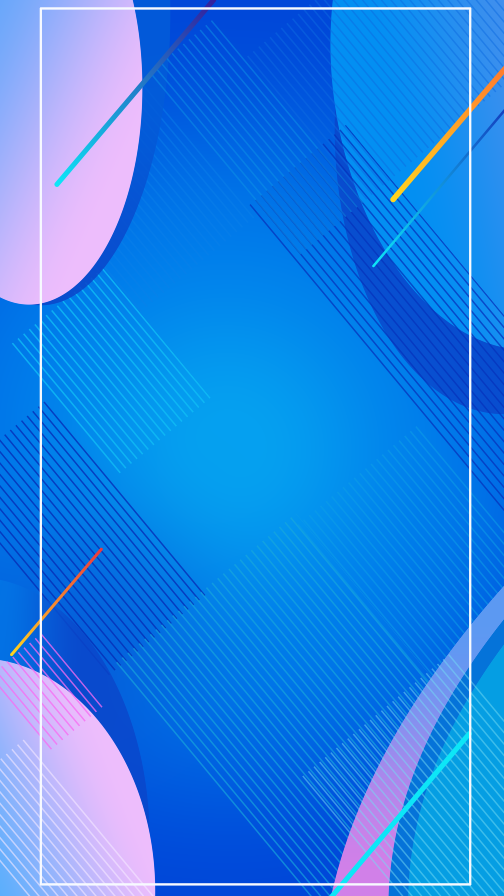
Give the GLSL for this background, as a Shadertoy shader.

```glsl
// Tall blue backdrop with soft pastel ovals, diagonal hatching, bright strokes and a thin frame.
#define CANVAS vec2(1.0, 1.7778)
#define GLOW_CENTER vec2(0.45, 0.885)
#define HATCH_PITCH 0.0145
#define HATCH_WIDTH 0.0030
#define FRAME_WIDTH 0.0046
#define CORE_BLUE vec3(0.02, 0.63, 0.94)
#define MID_BLUE vec3(0.00, 0.49, 0.92)
#define DEEP_BLUE vec3(0.00, 0.28, 0.85)
#define SHADOW_BLUE vec3(0.04, 0.27, 0.79)
#define PINK vec3(0.93, 0.74, 0.99)
#define CYAN vec3(0.05, 0.90, 0.97)
#define YELLOW vec3(1.00, 0.83, 0.12)

float pixelSize;

float fill(float dist) {
    return 1.0 - smoothstep(-0.6 * pixelSize, 0.6 * pixelSize, dist);
}

// Approximate signed distance to an axis-aligned ellipse
float ellipse(vec2 p, vec2 center, vec2 radius) {
    vec2 q = p - center;
    float k = length(q / radius);
    return k * (k - 1.0) / max(length(q / (radius * radius)), 1e-4);
}

float box(vec2 p, vec2 center, vec2 halfSize) {
    vec2 q = abs(p - center) - halfSize;
    return length(max(q, 0.0)) + min(max(q.x, q.y), 0.0);
}

// Parallel diagonal lines inside span = (along min, along max, across min, across max)
void hatch(inout vec3 color, vec2 p, vec4 span, vec3 ink, float opacity) {
    float down = CANVAS.y - p.y;
    float along = 0.64 * p.x + 0.77 * down;
    float across = 0.77 * p.x - 0.64 * down;
    float line = abs(fract((across - span.z) / HATCH_PITCH) - 0.5) * HATCH_PITCH;
    float inside = fill(max(max(span.x - along, along - span.y),
                            max(span.z - across, across - span.w)));
    color = mix(color, ink, opacity * inside * fill(line - 0.5 * HATCH_WIDTH));
}

// Round-ended stroke with a gradient from a to b
void stroke(inout vec3 color, vec2 p, vec2 a, vec2 b, float width, vec3 inkA, vec3 inkB) {
    vec2 ab = b - a;
    float t = clamp(dot(p - a, ab) / dot(ab, ab), 0.0, 1.0);
    color = mix(color, mix(inkA, inkB, t), fill(length(p - a - ab * t) - 0.5 * width));
}

void mainImage(out vec4 fragColor, in vec2 fragCoord) {
    vec2 p = fragCoord / iResolution.xy * CANVAS;
    pixelSize = 1.0 / iResolution.x;

    // Radial backdrop
    float r = length(p - GLOW_CENTER);
    vec3 color = mix(CORE_BLUE, MID_BLUE, smoothstep(0.04, 0.45, r));
    color = mix(color, DEEP_BLUE, smoothstep(0.35, 0.90, r));
    color = mix(color, SHADOW_BLUE, 0.45 * exp(-20.0 * dot(p - vec2(0.17, 0.52), p - vec2(0.17, 0.52))));

    // Hatching beneath the ovals
    hatch(color, p, vec4(0.23, 0.655, -0.23, 0.116), vec3(0.04, 0.50, 0.91), 0.5);
    hatch(color, p, vec4(0.54, 0.875, -0.424, -0.183), vec3(0.06, 0.74, 0.96), 0.8);
    hatch(color, p, vec4(0.67, 1.17, -0.697, -0.435), vec3(0.02, 0.18, 0.72), 0.8);
    hatch(color, p, vec4(1.16, 1.90, -0.67, -0.20), vec3(0.09, 0.66, 0.86), 0.65);
    hatch(color, p, vec4(1.18, 1.62, -0.218, 0.10), vec3(0.05, 0.62, 0.90), 0.55);

    // Top left oval and its shadow
    float shade = fill(ellipse(p, vec2(0.081, 1.755), vec2(0.257, 0.583)));
    color = mix(color, mix(SHADOW_BLUE, vec3(0.01, 0.36, 0.85), smoothstep(1.2, 1.6, p.y)), 0.85 * shade);
    float tint = smoothstep(-0.15, 0.32, p.x + 0.45 * (1.6 - p.y));
    color = mix(color, mix(vec3(0.38, 0.65, 0.98), PINK, tint),
                fill(ellipse(p, vec2(0.058, 1.604), vec2(0.2245, 0.4306))));

    // Top right oval, leaning outwards as it descends
    color = mix(color, SHADOW_BLUE, 0.8 * fill(ellipse(p, vec2(1.0, 1.523), vec2(0.336, 0.567))));
    vec2 leaning = p + vec2(0.09 * (p.y - 1.616), 0.0);
    vec3 sky = mix(vec3(0.01, 0.56, 0.95), vec3(0.27, 0.56, 0.93), smoothstep(0.75, 1.1, p.x + 0.25 * (p.y - 1.6)));
    color = mix(color, sky, fill(ellipse(leaning, vec2(0.995, 1.616), vec2(0.336, 0.532))));

    // Bottom left oval and its shadow
    shade = fill(ellipse(p, vec2(-0.046, 0.111), vec2(0.343, 0.521)));
    color = mix(color, mix(vec3(0.01, 0.46, 0.90), SHADOW_BLUE, smoothstep(0.0, 0.17, p.x)), 0.8 * shade);
    tint = smoothstep(-0.12, 0.28, p.x + 0.4 * (p.y - 0.15));
    color = mix(color, mix(vec3(0.32, 0.68, 0.99), PINK, tint),
                fill(ellipse(p, vec2(-0.046, 0.009), vec2(0.354, 0.463))));

    // Bottom right sweep: lilac ribbon, blue rim, teal body
    float t = p.y / 0.62;
    vec3 ribbon = mix(vec3(0.82, 0.50, 0.91), vec3(0.36, 0.60, 0.95), smoothstep(0.05, 0.9, t));
    color = mix(color, ribbon, fill(0.657 + t * (0.139 + 0.208 * t) - p.x));
    color = mix(color, vec3(0.02, 0.45, 0.85), fill(0.771 + t * (0.023 + 0.266 * t) - p.x));
    color = mix(color, vec3(0.02, 0.62, 0.89), fill(0.810 + t * (0.012 + 0.278 * t) - p.x));

    // Hatching over the ovals
    hatch(color, p, vec4(0.63, 1.50, 0.115, 0.37), vec3(0.02, 0.20, 0.74), 0.75);
    hatch(color, p, vec4(0.30, 0.77, 0.13, 0.30), vec3(0.05, 0.58, 0.90), 0.5);
    hatch(color, p, vec4(0.40, 0.77, 0.30, 0.76), vec3(0.05, 0.42, 0.88), 0.5);
    hatch(color, p, vec4(1.02, 1.21, -0.88, -0.74), vec3(0.97, 0.42, 0.95), 0.75);
    hatch(color, p, vec4(1.16, 1.75, -1.10, -0.90), vec3(0.96, 0.91, 1.00), 0.6);
    hatch(color, p, vec4(1.57, 2.10, -0.53, -0.14), vec3(0.45, 0.86, 0.95), 0.5);

    // Bright strokes
    stroke(color, p, vec2(0.113, 1.412), vec2(0.424, 1.778), 0.010, CYAN, vec3(0.20, 0.12, 0.62));
    stroke(color, p, vec2(0.780, 1.382), vec2(1.005, 1.645), 0.011, YELLOW, vec3(1.0, 0.48, 0.18));
    stroke(color, p, vec2(0.741, 1.250), vec2(1.002, 1.560), 0.005, CYAN, vec3(0.08, 0.25, 0.75));
    stroke(color, p, vec2(0.023, 0.479), vec2(0.201, 0.688), 0.006, YELLOW, vec3(0.92, 0.22, 0.25));
    stroke(color, p, vec2(0.655, -0.005), vec2(0.931, 0.322), 0.010, CYAN, CYAN);

    // Thin frame
    float frame = abs(box(p, vec2(0.507, 0.892), vec2(0.426, 0.869))) - 0.5 * FRAME_WIDTH;
    color = mix(color, vec3(0.97, 0.98, 1.0), fill(frame));
    fragColor = vec4(color, 1.0);
}
```
